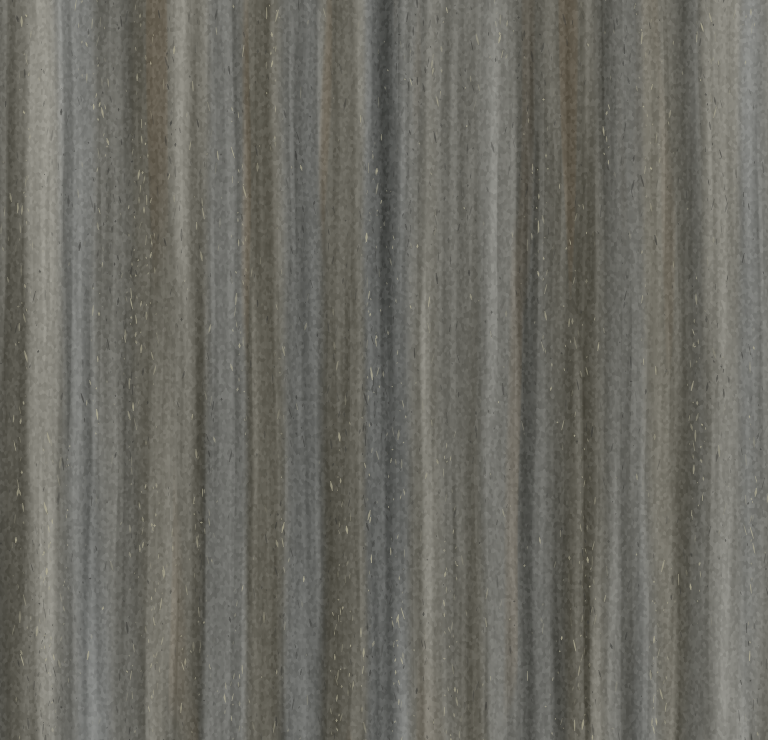
Write a Shadertoy shader that draws this texture.

```glsl
const vec3 STONE = vec3(0.433, 0.430, 0.404);
const vec3 WARM_SHIFT = vec3(0.022, 0.004, -0.030);
const vec3 OCHRE = vec3(0.49, 0.43, 0.35);
const vec3 CREAM = vec3(0.70, 0.68, 0.58);
const vec3 CHARCOAL = vec3(0.21, 0.21, 0.20);

// Cells per canvas height, across and along the grain
const vec2 BROAD = vec2(13.0, 0.4);
const vec2 MEDIUM = vec2(36.0, 0.8);
const vec2 NARROW = vec2(80.0, 1.6);
const vec2 FIBRE = vec2(165.0, 5.0);
const vec2 GRAIN = vec2(300.0, 210.0);
const vec2 FLECK_GRID = vec2(120.0, 62.0);

const float BROAD_GAIN = 0.105;
const float MEDIUM_GAIN = 0.155;
const float NARROW_GAIN = 0.125;
const float FIBRE_GAIN = 0.075;
const float GRAIN_GAIN = 0.075;
const float CELL_BLEND = 7.0;

vec3 hash3(vec2 cell, float seed) {
    vec3 q = fract(vec3(cell.xyx + seed * 17.3) * vec3(0.1031, 0.1030, 0.0973));
    q += dot(q, q.yxz + 33.33);
    return fract((q.xxy + q.yzz) * q.zyx);
}

// Blended cellular noise, centred on zero
float cellNoise(vec2 p, float seed) {
    vec2 base = floor(p);
    float sum = 0.0, total = 0.0;
    for (int y = -1; y <= 1; y++)
    for (int x = -1; x <= 1; x++) {
        vec2 cell = base + vec2(x, y);
        vec3 rnd = hash3(cell, seed);
        vec2 d = cell + rnd.xy - p;
        float weight = exp(-CELL_BLEND * dot(d, d));
        sum += weight * rnd.z;
        total += weight;
    }
    return sum / total - 0.5;
}

// Scattered, slightly tilted slivers; density is the chance per cell
float flecks(vec2 p, float density, float seed, float pixel) {
    vec2 base = floor(p * FLECK_GRID);
    float cover = 0.0;
    for (int y = -1; y <= 1; y++)
    for (int x = -1; x <= 1; x++) {
        vec2 cell = base + vec2(x, y);
        vec3 place = hash3(cell, seed);
        vec3 shape = hash3(cell, seed + 5.0);
        vec2 d = p - (cell + place.xy) / FLECK_GRID;
        float halfLength = mix(0.0004, 0.0075, shape.x * shape.x);
        float taper = 1.0 - 0.6 * smoothstep(0.0, halfLength, abs(d.y));
        float halfWidth = mix(0.0004, 0.0015, shape.y * shape.y) * taper;
        d.x += d.y * (shape.z - 0.5) * 0.6;
        d.y = max(abs(d.y) - halfLength, 0.0);
        float mask = 1.0 - smoothstep(-0.6 * pixel, 0.8 * pixel, length(d) - halfWidth);
        float present = smoothstep(-0.03, 0.03, density - place.z);
        cover = max(cover, mask * present * mix(0.3, 1.0, fract(shape.z * 7.0)));
    }
    return cover;
}

void mainImage(out vec4 fragColor, in vec2 fragCoord) {
    float pixel = 1.0 / iResolution.y;
    vec2 p = fragCoord * pixel;

    // Gentle wander of the veins
    vec2 q = p;
    q.x += 0.002 * sin(p.y * 5.0 + p.x * 9.0) + 0.0008 * sin(p.y * 17.0 + p.x * 31.0);

    // Layered veins, from wide bands to fine grain
    float broad = cellNoise(q * BROAD, 1.0);
    float medium = cellNoise(q * MEDIUM, 2.0);
    float tone = BROAD_GAIN * broad + MEDIUM_GAIN * medium
        + NARROW_GAIN * cellNoise(q * NARROW, 3.0)
        + FIBRE_GAIN * cellNoise(q * FIBRE, 4.0)
        + GRAIN_GAIN * cellNoise(p * GRAIN, 6.0);
    vec3 color = STONE + tone;

    // Cool and warm bands with occasional ochre stains
    color += WARM_SHIFT * cellNoise(q * vec2(22.0, 0.6), 7.0);
    float stain = cellNoise(q * vec2(40.0, 1.8), 8.0);
    color = mix(color, OCHRE + tone, 0.35 * smoothstep(0.30, 0.48, stain));

    // Pale chips and dark pits gather along certain veins
    float chipVein = smoothstep(0.10, 0.45, cellNoise(q * vec2(48.0, 2.6), 9.0));
    float pitVein = smoothstep(0.05, 0.45, cellNoise(q * vec2(44.0, 2.2), 10.0) - 0.4 * medium);
    float pits = flecks(p, 0.10 + 0.55 * pitVein, 11.0, pixel);
    float chips = flecks(p, 0.04 + 0.60 * chipVein, 23.0, pixel);
    color = mix(color, CHARCOAL, 0.6 * pits);
    color = mix(color, CREAM, 0.8 * chips);

    fragColor = vec4(clamp(color, 0.0, 1.0), 1.0);
}
```
